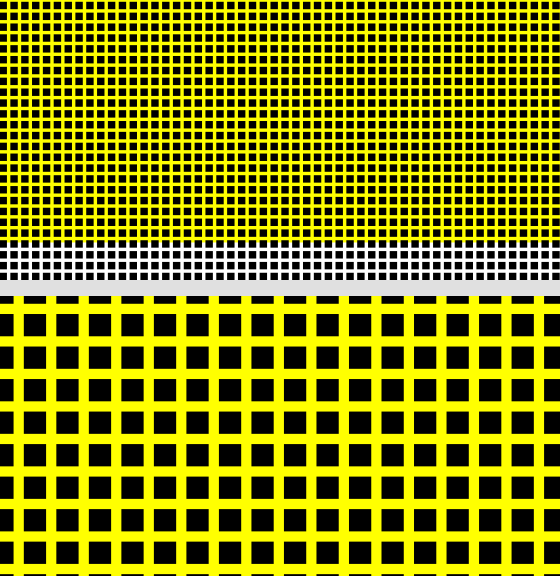
Top, the full canvas; bottom, a detail of the centre.
This pattern is drawn by a Shadertoy shader. Its source:

```glsl
// Black square tiles on a yellow grid, with a white grid band along the bottom.
#define PITCH 0.03871                // tile spacing, in canvas heights
#define TILE_SIDE 0.685              // tile width as a share of the spacing
#define FIRST_TILE vec2(0.0115, 0.0126) // centre of the lower left tile
#define BAND_TOP 0.134               // height of the white band
#define TILE_COLOR vec3(0.0)
#define GRID_COLOR vec3(1.0, 1.0, 0.0)
#define BAND_COLOR vec3(1.0)

// Smoothed step across one pixel, positive inside.
float coverage(float depth, float pixel) {
    return clamp(depth / pixel + 0.5, 0.0, 1.0);
}

// Coverage of the repeated square tile.
float tileMask(vec2 p, float pixel) {
    vec2 cell = (fract((p - FIRST_TILE) / PITCH + 0.5) - 0.5) * PITCH;
    vec2 depth = 0.5 * TILE_SIDE * PITCH - abs(cell);
    return coverage(depth.x, pixel) * coverage(depth.y, pixel);
}

void mainImage(out vec4 fragColor, in vec2 fragCoord) {
    vec2 p = fragCoord / iResolution.y;
    float pixel = 1.0 / iResolution.y;

    // Grid lines change colour at the top of the band.
    vec3 lines = mix(GRID_COLOR, BAND_COLOR, coverage(BAND_TOP - p.y, pixel));

    // Tiles lie over the lines.
    vec3 color = mix(lines, TILE_COLOR, tileMask(p, pixel));
    fragColor = vec4(color, 1.0);
}
```
